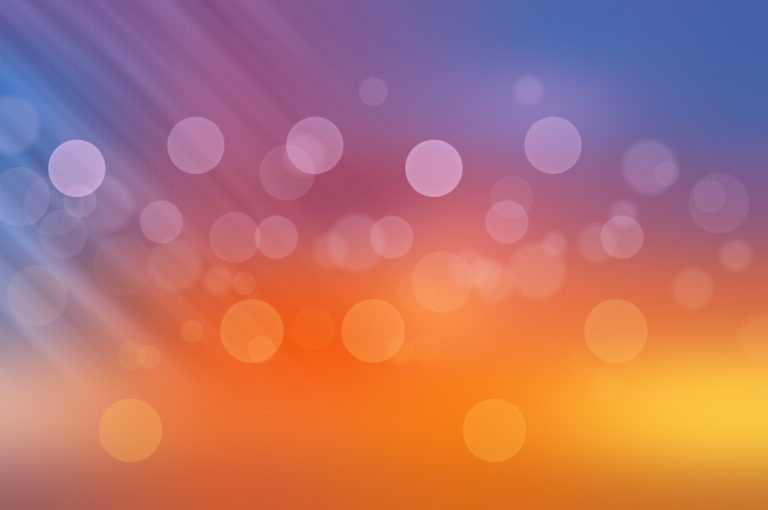
Write a WebGL 2 fragment shader that draws this background.

```glsl
#version 300 es
precision highp float;
// Sunset colour wash from blue and violet to orange, with diagonal light streaks and soft bokeh discs.
uniform vec2 u_resolution;
out vec4 outColor;

float hash(vec2 p) {
  vec3 q = fract(p.xyx * vec3(0.1031, 0.1030, 0.0973));
  q += dot(q, q.yzx + 33.33);
  return fract((q.x + q.y) * q.z);
}

// Gradient noise, roughly -0.7 to 0.7
float corner(vec2 cell, vec2 offset) {
  float angle = 6.2832 * hash(cell);
  return dot(vec2(cos(angle), sin(angle)), offset);
}

float noise(vec2 p) {
  vec2 i = floor(p), f = fract(p), e = vec2(0, 1);
  vec2 s = f * f * f * (f * (f * 6.0 - 15.0) + 10.0);
  return mix(mix(corner(i, f), corner(i + e.yx, f - e.yx), s.x),
             mix(corner(i + e, f - e), corner(i + e.yy, f - e.yy), s.x), s.y);
}

// Smooth vertical ramp through six evenly spaced colours, top to bottom
vec3 ramp(float depth, vec3 stops[6]) {
  vec4 sum = vec4(0);
  for (int i = 0; i < 6; i++) {
    float d = depth - float(i) / 5.0;
    sum += vec4(stops[i], 1) * exp(-60.0 * d * d);
  }
  return sum.rgb / sum.a;
}

vec3 glow(vec3 base, vec2 uv, vec2 center, vec2 size, vec3 tint, float strength) {
  vec2 d = (uv - center) / size;
  return mix(base, tint, strength * exp(-dot(d, d)));
}

vec3 wash(vec2 uv) {
  float depth = 1.0 - uv.y;
  vec3 left = ramp(depth, vec3[6](vec3(.42, .37, .62), vec3(.23, .48, .78), vec3(.36, .50, .74),
                                  vec3(.50, .52, .70), vec3(.90, .71, .63), vec3(.56, .35, .38)));
  vec3 inner = ramp(depth, vec3[6](vec3(.54, .34, .56), vec3(.60, .33, .51), vec3(.69, .35, .45),
                                   vec3(.87, .38, .24), vec3(.94, .46, .20), vec3(.80, .35, .20)));
  vec3 middle = ramp(depth, vec3[6](vec3(.42, .38, .62), vec3(.52, .41, .65), vec3(.72, .36, .47),
                                    vec3(.95, .47, .27), vec3(.98, .50, .07), vec3(.85, .41, .10)));
  vec3 right = ramp(depth, vec3[6](vec3(.26, .38, .66), vec3(.28, .39, .66), vec3(.53, .35, .53),
                                   vec3(.86, .40, .25), vec3(1.0, .80, .27), vec3(.76, .42, .16)));
  vec3 col = mix(left, inner, smoothstep(-0.05, 0.32, uv.x));
  col = mix(col, middle, smoothstep(0.3, 0.62, uv.x));
  col = mix(col, right, smoothstep(0.58, 1.0, uv.x));

  col = glow(col, uv, vec2(.74, .94), vec2(.14, .13), vec3(.25, .41, .70), 0.8);
  col = glow(col, uv, vec2(.70, .79), vec2(.10, .10), vec3(.62, .53, .78), 0.55);
  col = glow(col, uv, vec2(.45, .63), vec2(.12, .08), vec3(.61, .25, .36), 0.7);
  col = glow(col, uv, vec2(.60, .51), vec2(.10, .10), vec3(.91, .47, .46), 0.6);
  col = glow(col, uv, vec2(.56, .39), vec2(.08, .09), vec3(1.0, .64, .33), 0.65);
  col = glow(col, uv, vec2(.40, .33), vec2(.13, .12), vec3(.97, .35, .04), 0.75);
  return glow(col, uv, vec2(.93, .19), vec2(.18, .10), vec3(1.0, .80, .26), 0.6);
}

// Translucent disc with a faint bright rim; warm near the ground, lilac above
vec3 disc(vec3 col, vec2 p, vec2 center, float radius, float blur, float alpha) {
  float d = length(p - center) - radius;
  float soft = max(blur, 1.0 / u_resolution.y);
  float body = 1.0 - smoothstep(-soft, soft, d);
  float rim = exp(-abs(d) * 180.0) * step(blur, 0.004);
  vec3 tint = mix(vec3(1.0, .78, .34), vec3(.95, .78, .95), smoothstep(0.25, 0.62, center.y));
  return mix(col, tint, body * alpha * (1.0 + 0.25 * rim));
}

void main() {
  vec2 uv = gl_FragCoord.xy / u_resolution;
  vec2 stretch = vec2(u_resolution.x / u_resolution.y, 1);
  vec2 p = uv * stretch;
  vec3 col = wash(uv);

  // Diagonal streaks falling to the right, strongest at upper left
  float streak = noise(vec2((p.x + p.y) * 11.0, (p.x - p.y) * 1.3))
               + 0.5 * noise(vec2((p.x + p.y) * 27.0, (p.x - p.y) * 1.7 + 9.0));
  float reach = smoothstep(0.62, 0.08, uv.x) * smoothstep(0.15, 0.45, uv.y);
  col += streak * reach * vec3(.10, .11, .12);

  // Faint scattered bokeh, densest across the middle band
  for (int i = 0; i < 44; i++) {
    float n = float(i);
    float a = hash(vec2(n, 3.0)), b = hash(vec2(n, 17.0)), c = hash(vec2(n, 41.0));
    vec2 at = vec2(fract(n * 0.618 + 0.07), 0.52 + 0.38 * (a + b - 1.0));
    float blur = c > 0.6 ? 0.010 : 0.002;
    col = disc(col, p, at * stretch, mix(0.022, 0.062, hash(vec2(n, 71.0))), blur, mix(0.05, 0.2, c));
  }

  // Three loose rows of clearer discs
  for (int i = 0; i < 5; i++) {
    float n = float(i), turn = cos(2.0944 * n);
    vec2 upper = vec2(0.1 + 0.155 * n, 0.70 - 0.03 * turn);
    vec2 center = vec2(0.21 + 0.15 * n, 0.545 + 0.02 * turn);
    vec2 lower = vec2(0.17 + 0.158 * n, 0.286 - 0.13 * turn);
    col = disc(col, p, upper * stretch, 0.056, 0.002, 0.36 + 0.14 * turn);
    col = disc(col, p, center * stretch, 0.042, 0.003, 0.2);
    col = disc(col, p, lower * stretch, 0.062, 0.002, 0.25);
  }
  outColor = vec4(clamp(col, 0.0, 1.0), 1);
}
```
